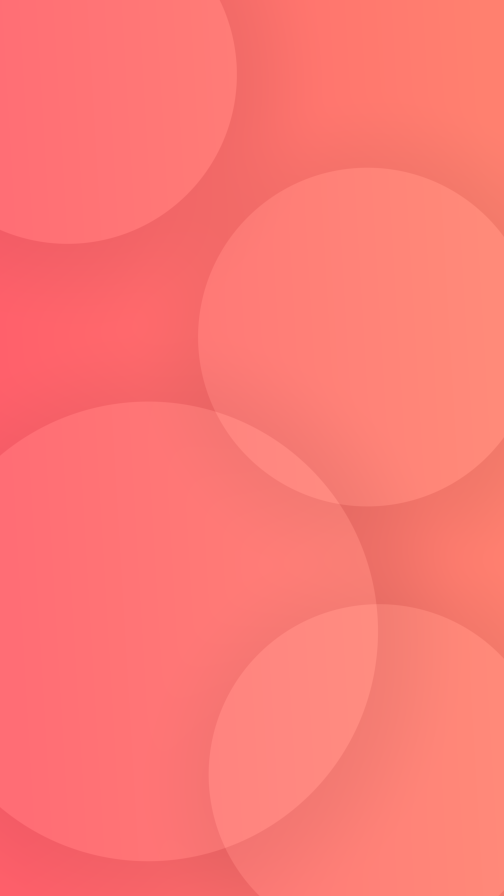
This background is drawn by a WebGL 2 fragment shader. Its source:

```glsl
#version 300 es
precision highp float;
// Warm coral gradient, pink at the left and orange at the right, under four
// large translucent discs. Each disc is a distance function that lightens
// its inside and casts a soft shadow on whatever lies outside its rim.
uniform vec2 u_resolution;
out vec4 fragColor;

// Disc centre in xy and radius in z, in units of the canvas width
const vec3 DISCS[4] = vec3[4](
    vec3(0.134, 1.630, 0.336),
    vec3(0.729, 1.109, 0.336),
    vec3(0.294, 0.525, 0.456),
    vec3(0.752, 0.241, 0.338));

float discDistance(vec2 p, vec3 disc) {
    return length(p - disc.xy) - disc.z;
}

vec3 addDisc(vec3 color, vec2 p, vec3 disc, float pixel) {
    float inside = 1.0 - smoothstep(-pixel, pixel, discDistance(p, disc));

    // Soft shadow, shifted to the right and down, kept outside the rim
    vec3 shadowDisc = disc + vec3(0.025, -0.015, 0.0);
    float shadow = 1.0 - smoothstep(-0.06, 0.17, discDistance(p, shadowDisc));
    color *= 1.0 - 0.055 * shadow * (1.0 - inside);

    // Translucent warm white veil
    return mix(color, vec3(1.0, 0.95, 0.85), 0.09 * inside);
}

void main() {
    vec2 p = gl_FragCoord.xy / u_resolution.x;
    float pixel = 0.75 / u_resolution.x;

    // Mostly horizontal gradient with a slight upward tilt
    float slope = clamp(p.x + 0.06 * (p.y - 0.889), 0.0, 1.0);
    vec3 color = mix(vec3(1.0, 0.375, 0.418), vec3(1.0, 0.502, 0.437), slope);

    for (int i = 0; i < 4; i++) {
        color = addDisc(color, p, DISCS[i], pixel);
    }
    fragColor = vec4(color, 1.0);
}
```
